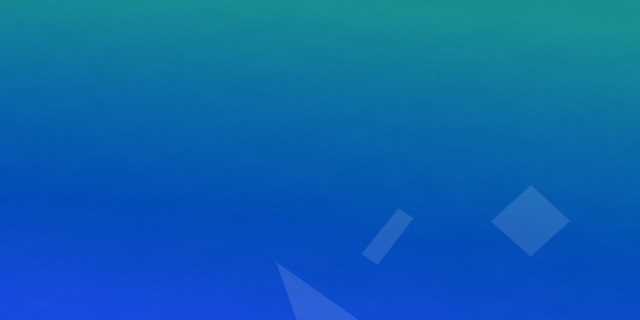
A Shadertoy shader for this background:

```glsl
// Draws a tilted teal-to-blue gradient with three faint translucent shapes.
#define TEAL vec3(0.090, 0.560, 0.572)
#define OCEAN vec3(0.035, 0.415, 0.655)
#define COBALT vec3(0.008, 0.298, 0.718)
#define ROYAL vec3(0.095, 0.290, 0.890)
#define TILT_LOW 0.13
#define TILT_HIGH 0.07
#define VEIL_ALPHA 0.12
#define MOTTLE 0.010

float hash(vec2 p) {
    return fract(sin(dot(p, vec2(127.1, 311.7))) * 43758.5453);
}

float valueNoise(vec2 p) {
    vec2 cell = floor(p);
    vec2 f = fract(p);
    f = f * f * (3.0 - 2.0 * f);
    float low = mix(hash(cell), hash(cell + vec2(1, 0)), f.x);
    float high = mix(hash(cell + vec2(0, 1)), hash(cell + vec2(1, 1)), f.x);
    return mix(low, high, f.y);
}

// Signed distance to the line a-b, positive on its left
float edgeDistance(vec2 p, vec2 a, vec2 b) {
    vec2 along = normalize(b - a);
    return dot(p - a, vec2(-along.y, along.x));
}

// Coverage of a convex quad with clockwise corners
float quadMask(vec2 p, vec2 a, vec2 b, vec2 c, vec2 d) {
    float dist = max(max(edgeDistance(p, a, b), edgeDistance(p, b, c)),
                     max(edgeDistance(p, c, d), edgeDistance(p, d, a)));
    float pixel = 1.0 / iResolution.y;
    return 1.0 - smoothstep(-pixel, pixel, dist);
}

vec3 gradient(float t) {
    vec3 color = mix(ROYAL, COBALT, smoothstep(-0.05, 0.47, t));
    color = mix(color, OCEAN, clamp((t - 0.40) / 0.33, 0.0, 1.0));
    return mix(color, TEAL, clamp((t - 0.73) / 0.33, 0.0, 1.0));
}

void mainImage(out vec4 fragColor, in vec2 fragCoord) {
    vec2 p = fragCoord / iResolution.y;

    // Background, with bands that flatten toward the top
    float t = p.y + p.x * mix(TILT_LOW, TILT_HIGH, p.y);
    vec3 color = gradient(t);

    // Faint mottling
    float grain = valueNoise(p * vec2(70.0, 110.0)) + valueNoise(p * vec2(9.0, 24.0)) - 1.0;
    color += MOTTLE * grain;

    // Diamond, slanted bar and wedge
    float diamond = quadMask(p, vec2(1.659, 0.422), vec2(1.781, 0.310),
                             vec2(1.659, 0.198), vec2(1.534, 0.308));
    float bar = quadMask(p, vec2(1.245, 0.349), vec2(1.292, 0.318),
                         vec2(1.180, 0.172), vec2(1.130, 0.206));
    float wedge = quadMask(p, vec2(0.862, 0.182), vec2(1.249, -0.091),
                           vec2(1.100, -0.091), vec2(0.960, -0.091));
    float veil = max(diamond, max(bar, wedge));
    color = mix(color, vec3(1.0), VEIL_ALPHA * veil);

    fragColor = vec4(color, 1.0);
}
```
